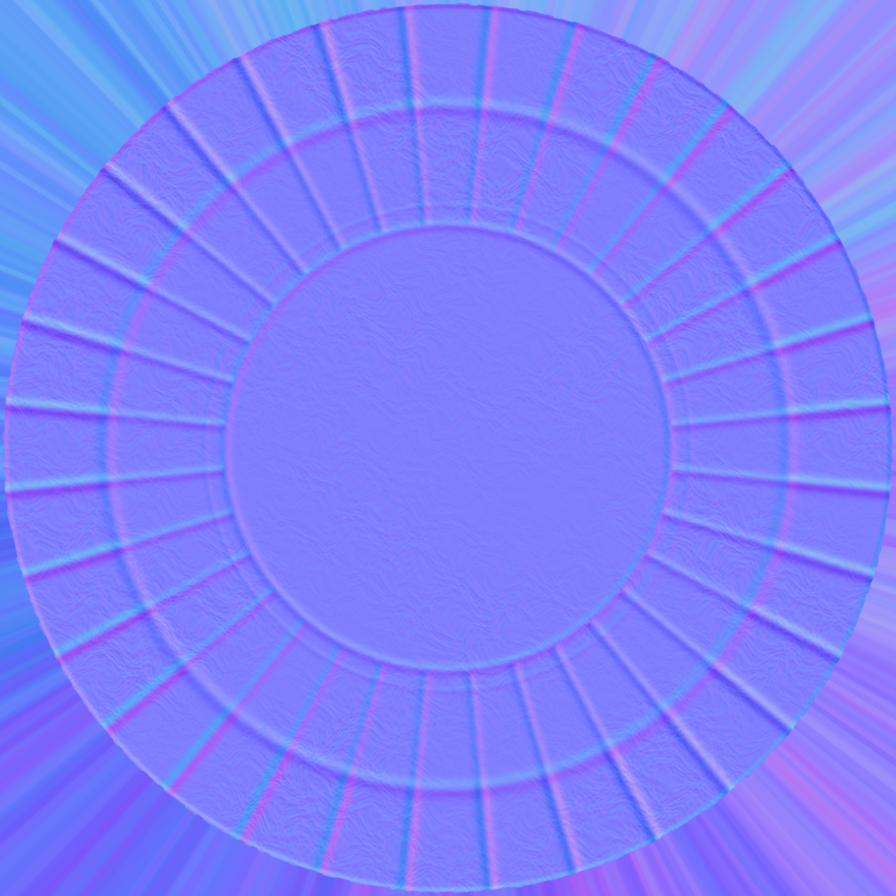
Reproduce this texture map procedurally as a WebGL 1 fragment shader.

```glsl
precision highp float;
// Tangent-space normal map of a round stone pavement: a plain centre disc,
// raised rings and radial ribs, all summed as slopes and packed as a normal.
// Plaster grain is warped cellular noise; the corners are radial streaks.
uniform vec2 u_resolution;

const float TAU = 6.2831853;
const float RIB_COUNT = 32.0;
const float DISC_RADIUS = 0.2485;
const float BAND_RADIUS = 0.381;
const float RIM_RADIUS = 0.496;

float hash(vec2 p) {
  return fract(sin(dot(p, vec2(127.1, 311.7))) * 43758.5);
}

// Distance to the nearest scattered cell point.
float cellular(vec2 p) {
  vec2 cell = floor(p);
  float nearest = 2.0;
  for (int y = -1; y <= 1; y++) {
    for (int x = -1; x <= 1; x++) {
      vec2 c = cell + vec2(float(x), float(y));
      vec2 point = c + vec2(hash(c), hash(c + 57.3));
      nearest = min(nearest, length(p - point));
    }
  }
  return nearest;
}

// Slow variation from layered sines, about -1 to 1.
float waves(vec2 p) {
  return 0.5 * sin(p.x + 1.7 * sin(p.y * 0.8))
       + 0.5 * sin(p.y * 1.3 - 1.4 * sin(p.x * 0.9 + 2.0));
}

// Uneven plaster height.
float plaster(vec2 p) {
  vec2 q = p + 0.008 * vec2(waves(p * 70.0), waves(p.yx * 83.0 + 4.0));
  q = mat2(0.94, 0.34, -0.34, 0.94) * q;
  return cellular(q * vec2(48.0, 75.0)) + 0.55 * cellular(q * vec2(150.0, 190.0) + 9.0);
}

// Finite-difference slope of the plaster.
vec2 plasterSlope(vec2 p, float stepSize) {
  float h = plaster(p);
  return vec2(h - plaster(p + vec2(stepSize, 0.0)),
              h - plaster(p + vec2(0.0, stepSize)));
}

// Slope across a rounded ridge; peaks at one width from its crest.
float ridge(float offset, float width) {
  float t = offset / width;
  return t * exp(0.5 - 0.5 * t * t);
}

// Random bands around the circle with softened borders, -1 to 1.
float streak(float turn, float count, float seed) {
  float t = turn * count;
  float i = floor(t);
  float a = hash(vec2(mod(i, count), seed));
  float b = hash(vec2(mod(i + 1.0, count), seed));
  return mix(a, b, smoothstep(0.55, 1.0, fract(t))) * 2.0 - 1.0;
}

// Slope of the stretched border outside the rim.
vec2 streakSlope(float turn, vec2 outward, vec2 tangent) {
  float across = 0.15 * streak(turn, 47.0, 1.0)
               + 0.13 * streak(turn, 170.0, 2.0)
               + 0.10 * streak(turn, 520.0, 3.0);
  float along = 0.10 * streak(turn, 61.0, 4.0) + 0.07 * streak(turn, 310.0, 5.0);
  return outward * (0.25 + along) + tangent * across + vec2(-0.03, 0.04);
}

// Slope of the ribs, which run between the disc and the rim.
vec2 ribSlope(float angle, float r) {
  float sector = TAU / RIB_COUNT;
  float local = (fract(angle / sector) - 0.5) * sector;
  float ribAngle = angle - local;
  float outer = smoothstep(BAND_RADIUS - 0.01, BAND_RADIUS + 0.01, r);
  float extent = smoothstep(DISC_RADIUS, DISC_RADIUS + 0.005, r);
  float slope = ridge(r * sin(local), mix(0.0038, 0.0048, outer));
  return vec2(-sin(ribAngle), cos(ribAngle)) * slope * extent * mix(0.25, 0.40, outer);
}

// Slope, along the outward direction, of all the rings.
float ringSlope(float r) {
  float rings = 0.23 * ridge(r - DISC_RADIUS, 0.0038);
  rings += 0.23 * ridge(r - BAND_RADIUS, 0.0058);
  rings += 0.09 * ridge(r - 0.271, 0.0025);
  rings -= 0.32 * exp(-pow((r - RIM_RADIUS + 0.003) / 0.0028, 2.0));
  return rings;
}

void main() {
  vec2 p = gl_FragCoord.xy / u_resolution;
  vec2 d = p - 0.5;
  float r = length(d);
  float angle = atan(d.y, d.x);
  float turn = angle / TAU + 0.5;
  vec2 outward = d / max(r, 0.0001);
  vec2 tangent = vec2(-outward.y, outward.x);

  // Paving: grain is patchy, and stronger outside the smooth disc.
  float patches = 0.65 + 0.35 * waves(p * 18.0);
  float roughness = mix(0.20, 0.30, smoothstep(0.24, 0.26, r)) * patches;
  vec2 paving = plasterSlope(p, 0.002) * roughness;
  paving += ribSlope(angle, r) + outward * ringSlope(r) + vec2(0.0, -0.01);

  // Border: a slightly ragged rim separates paving from streaks.
  float rim = RIM_RADIUS + 0.0012 * streak(turn, 400.0, 6.0);
  float pixel = 1.0 / min(u_resolution.x, u_resolution.y);
  float outside = smoothstep(rim - pixel, rim + pixel, r);
  vec2 slope = mix(paving, streakSlope(turn, outward, tangent), outside);

  // Pack the unit normal into colour.
  float z = sqrt(max(0.0, 1.0 - dot(slope, slope)));
  gl_FragColor = vec4(vec3(slope, z) * 0.5 + 0.5, 1.0);
}
```
